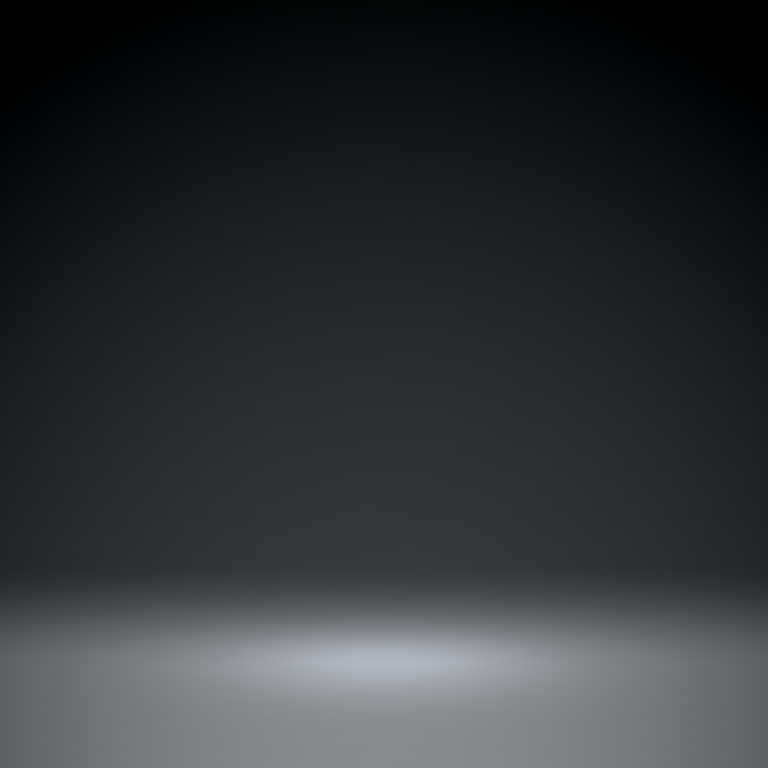
Give the GLSL for this background, as a WebGL 1 fragment shader.

```glsl
precision highp float;
// A dark studio backdrop: a slate wall that fades to black at the top and sides,
// melting into a grey floor with a soft oval pool of light.
// Built from polynomial falloffs, a smooth horizon blend and a Gaussian glow.

uniform vec2 u_resolution;

// Wall: colour at its foot, then linear and quadratic darkening with height
const vec3 WALL_FOOT = vec3(0.210, 0.220, 0.230);
const vec3 WALL_FADE = vec3(0.120, 0.088, 0.090);
const vec3 WALL_FADE_SQ = vec3(0.080, 0.112, 0.115);
const float WALL_FOOT_Y = 0.28;
const float WALL_SIDE_DROP = 0.075;

// Floor: colours at the middle and at the sides
const vec3 FLOOR_MID = vec3(0.535, 0.548, 0.560);
const vec3 FLOOR_SIDE = vec3(0.365, 0.378, 0.390);
const float HORIZON_TOP = 0.27;
const float HORIZON_BOTTOM = 0.13;

// Pool of light on the floor
const vec3 GLOW_COLOR = vec3(0.165, 0.175, 0.205);
const vec2 GLOW_CENTER = vec2(0.50, 0.142);
const vec2 GLOW_SIZE = vec2(0.210, 0.046);

const float GRAIN = 0.0015;

vec3 wallColor(float y, float sideSq) {
  float height = max((y - WALL_FOOT_Y) / (1.0 - WALL_FOOT_Y), 0.0);
  vec3 color = WALL_FOOT - height * (WALL_FADE + WALL_FADE_SQ * height);
  return max(color - WALL_SIDE_DROP * sideSq, 0.0);
}

vec3 floorColor(vec2 uv, float sideSq) {
  vec2 offset = (uv - GLOW_CENTER) / GLOW_SIZE;
  float glow = exp(-dot(offset, offset));
  return mix(FLOOR_MID, FLOOR_SIDE, sideSq) + GLOW_COLOR * glow;
}

// Faint uneven brushing from layered sines
float brushing(vec2 uv) {
  float broad = sin(uv.y * 173.0 + 2.0 * sin(uv.x * 19.0));
  float fine = sin(uv.y * 311.0 + 3.0 * sin(uv.x * 31.0 + uv.y * 11.0));
  return 0.5 * (broad + fine);
}

void main() {
  vec2 uv = gl_FragCoord.xy / u_resolution;
  float side = 2.0 * uv.x - 1.0;
  float sideSq = side * side;

  // Blend the wall into the floor across a soft horizon
  float floorAmount = 1.0 - smoothstep(HORIZON_BOTTOM, HORIZON_TOP, uv.y);
  vec3 color = mix(wallColor(uv.y, sideSq), floorColor(uv, sideSq), floorAmount);

  color += GRAIN * brushing(uv);
  gl_FragColor = vec4(clamp(color, 0.0, 1.0), 1.0);
}
```
